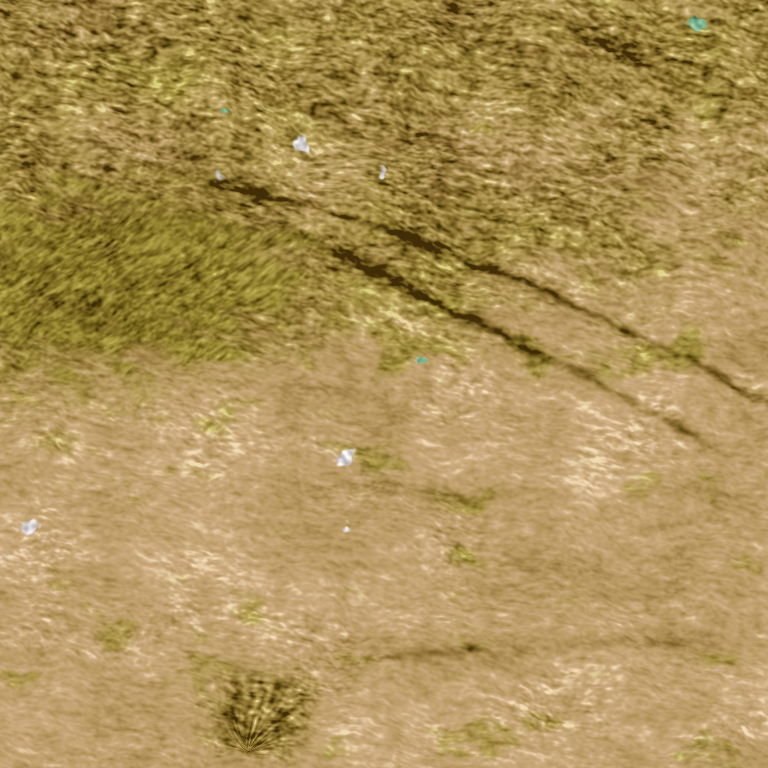
This texture is drawn by a Shadertoy shader. Its source:

```glsl
// Dry trampled meadow from above: rippled grass fading to sandy soil, wheel ruts and litter.
#define SAND_TONE 0.705
#define GRASS_TONE 0.5
#define SAND_GRAIN 0.27
#define GRASS_GRAIN 0.82
#define GREEN_TINT vec3(0.88, 0.95, 0.62)
#define LUSH_CENTER vec2(0.15, 0.63)
#define BUSH_CENTER vec2(0.34, 0.07)
#define RIPPLE_ANGLE -0.2
#define BLADE_ANGLE 0.55
#define RUT_DEPTH 0.5
#define LITTER_COUNT 10

vec2 hash2(ivec2 cell) {
    uvec2 h = uvec2(cell) * uvec2(1597u, 3812u) + 7919u;
    uint n = h.x * 73856u ^ h.y * 19349u;
    n = (n ^ (n >> 15)) * 2246822519u;
    n = (n ^ (n >> 13)) * 3266489917u;
    n ^= n >> 16;
    return vec2(n & 65535u, n >> 16) / 65535.0;
}

float corner(ivec2 cell, vec2 offset) {
    return dot(hash2(cell) * 2.0 - 1.0, offset);
}

float gradientNoise(vec2 p) {
    ivec2 i = ivec2(floor(p));
    vec2 f = fract(p);
    vec2 u = f * f * f * (f * (f * 6.0 - 15.0) + 10.0);
    float low = mix(corner(i, f), corner(i + ivec2(1, 0), f - vec2(1, 0)), u.x);
    float high = mix(corner(i + ivec2(0, 1), f - vec2(0, 1)), corner(i + 1, f - 1.0), u.x);
    return mix(low, high, u.y);
}

float fbm(vec2 p) {
    float sum = 0.0, amp = 0.7;
    for (int i = 0; i < 4; i++) {
        sum += amp * gradientNoise(p);
        p = mat2(1.6, 1.2, -1.2, 1.6) * p + 3.7;
        amp *= 0.5;
    }
    return sum;
}

vec2 rotate(vec2 p, float a) {
    return vec2(cos(a) * p.x + sin(a) * p.y, cos(a) * p.y - sin(a) * p.x);
}

// Fine strokes, long along the given angle and thin across it
float strokes(vec2 p, float angle) {
    vec2 q = rotate(p, angle);
    return 0.6 * gradientNoise(q * vec2(30, 85)) + 0.85 * gradientNoise(q * vec2(62, 150) + 9.0)
        + 0.55 * gradientNoise(q * vec2(130, 225) + 23.0);
}

float ellipse(vec2 p, vec2 center, vec2 radius) {
    vec2 d = (p - center) / radius;
    return exp(-dot(d, d));
}

// Dark line bending through an anchor, present between two x limits
float rut(vec2 p, vec2 anchor, float slope, float bend, vec2 limits, float width) {
    float x = p.x - anchor.x;
    float d = abs(p.y - anchor.y - slope * x - bend * x * x);
    float ends = smoothstep(limits.x, limits.x + 0.15, p.x) * (1.0 - smoothstep(limits.y - 0.1, limits.y, p.x));
    float wear = mix(0.45, 1.1, smoothstep(-0.3, 0.25, gradientNoise(p * 13.0 + anchor * 40.0)));
    return ends * wear * (exp(-d * d / (width * width)) + 0.2 * exp(-d * d / (9.0 * width * width)));
}

vec3 soilRamp(float tone) {
    vec3 stops[6] = vec3[6](
        vec3(0.27, 0.18, 0.03), vec3(0.46, 0.36, 0.13), vec3(0.59, 0.47, 0.24),
        vec3(0.71, 0.59, 0.37), vec3(0.80, 0.67, 0.50), vec3(0.95, 0.86, 0.71));
    float t = clamp(tone, 0.0, 0.999) * 5.0;
    int i = int(t);
    return mix(stops[i], stops[i + 1], fract(t));
}

// Small ragged scraps, mostly in the grass
vec3 addLitter(vec3 color, vec2 p) {
    for (int i = 0; i < LITTER_COUNT; i++) {
        vec2 h = hash2(ivec2(i, 51)), k = hash2(ivec2(i, 87));
        vec2 d = rotate(p - vec2(h.x, 0.97 - 0.8 * h.y * h.y), k.x * 3.0);
        float size = mix(0.005, 0.015, k.y * k.y);
        float edge = length(d * vec2(1.0, 1.4)) + 0.012 * gradientNoise(p * 95.0 + h * 30.0);
        vec3 scrap = mix(vec3(0.86, 0.85, 0.88), vec3(0.35, 0.68, 0.52), step(0.8, k.x) * 0.8);
        scrap += 0.5 * gradientNoise(p * 110.0);
        color = mix(color, scrap, 0.9 * (1.0 - smoothstep(size - 0.004, size + 0.002, edge)));
    }
    return color;
}

void mainImage(out vec4 fragColor, in vec2 fragCoord) {
    vec2 p = fragCoord / iResolution.xy;
    vec2 warp = vec2(gradientNoise(p * 9.0), gradientNoise(p * 9.0 + 31.0));
    vec2 flow = p + 0.016 * warp + 0.003 * gradientNoise(p * 40.0);

    // Ground cover: grass above a ragged diagonal border, tufts below
    float broad = fbm(rotate(p, -0.25) * vec2(4, 8));
    float patches = fbm(p * vec2(6, 8) + 17.0);
    float clumps = fbm(rotate(flow, -0.15) * vec2(15, 32) + 41.0);
    float lush = ellipse(flow, LUSH_CENTER, vec2(0.25, 0.12));
    lush = smoothstep(0.15, 0.75, lush + 0.7 * clumps + 0.3 * patches);
    float cover = smoothstep(-0.1, 0.12, p.y - 0.49 - 0.2 * p.x + 0.3 * broad + 0.14 * clumps);
    cover *= 1.0 - 0.6 * smoothstep(0.0, 0.35, patches + 0.3 * clumps + 0.25 * p.x - 0.1);
    cover = max(cover, lush);
    float tufts = smoothstep(0.14, 0.38, fbm(p * vec2(9, 12) + 5.0) + 0.25 * clumps) * (1.0 - cover);
    float bush = smoothstep(0.2, 0.8, ellipse(flow, BUSH_CENTER, vec2(0.085, 0.07)) + 0.6 * clumps);
    bush *= ellipse(p, BUSH_CENTER, vec2(0.12));

    // Grain direction follows the kind of growth
    float grain = mix(strokes(flow, RIPPLE_ANGLE), strokes(flow, BLADE_ANGLE), clamp(lush, 0.0, 0.75));
    vec2 spoke = flow - BUSH_CENTER + vec2(0.02, 0.05);
    float blades = gradientNoise(vec2(atan(spoke.y, spoke.x) * 9.0, length(spoke) * 30.0) + 2.0 * warp);
    grain += blades * bush;

    float scuffed = smoothstep(0.0, 0.35, patches + 0.4 * clumps);
    float rough = clamp(cover + 0.45 * tufts + bush + 0.35 * scuffed, 0.0, 1.0);
    float tone = mix(SAND_TONE, GRASS_TONE, cover) + 0.3 * broad + 0.2 * patches;
    tone += clumps * mix(0.24, 0.36, rough) + grain * mix(SAND_GRAIN, GRASS_GRAIN, rough);
    tone -= 0.13 * tufts + 0.3 * bush + 0.08 * lush;

    // Wheel ruts and fainter soil tracks
    vec2 track = p + 0.012 * warp + 0.005 * gradientNoise(p * 45.0);
    float ruts = rut(track, vec2(0.60, 0.665), -0.38, -0.24, vec2(0.2, 1.1), 0.0055);
    ruts += rut(track, vec2(0.63, 0.575), -0.50, -0.05, vec2(0.3, 0.97), 0.0065);
    ruts += 0.5 * rut(track, vec2(0.85, 0.91), -0.45, 0.0, vec2(0.62, 1.1), 0.007);
    ruts += 0.4 * rut(track, vec2(0.50, 0.365), -0.03, -0.4, vec2(0.3, 0.68), 0.012);
    ruts += 0.4 * rut(track, vec2(0.55, 0.145), 0.07, 0.0, vec2(0.35, 0.95), 0.007);
    tone -= RUT_DEPTH * ruts;

    float green = cover * (0.5 + 0.9 * broad + 0.5 * clumps) + 0.6 * lush + 0.85 * tufts + 0.5 * bush;
    vec3 color = soilRamp(tone) * mix(vec3(1.0), GREEN_TINT, clamp(green, 0.0, 1.1));
    fragColor = vec4(clamp(addLitter(color, p), 0.0, 1.0), 1.0);
}
```
